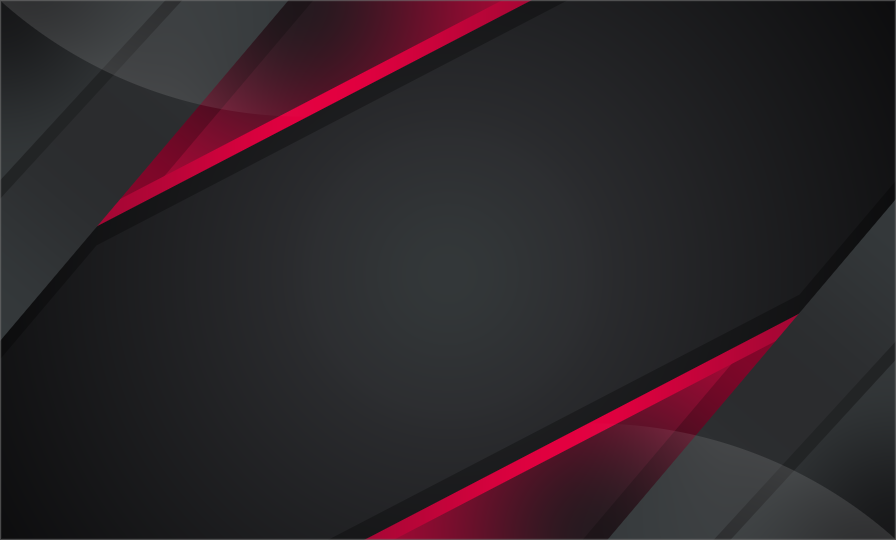
Reproduce this background procedurally as a WebGL 1 fragment shader.

```glsl
precision highp float;
// Dark metallic backdrop with mirrored grey panels, crimson wedges and glassy arcs.
uniform vec2 u_resolution;

// Antialiased coverage of the region where the signed distance is negative.
float inside(float d) {
  return clamp(0.5 - d * u_resolution.y, 0.0, 1.0);
}

void main() {
  // Canvas heights from the centre, y pointing down.
  vec2 centred = (gl_FragCoord.xy - 0.5 * u_resolution) / u_resolution.y;
  centred.y = -centred.y;

  // Half-turn symmetry: fold the lower right half onto the upper left one.
  vec2 wedgeNormal = vec2(0.4615, 0.887);
  vec2 folded = dot(centred, wedgeNormal) > 0.0 ? -centred : centred;
  vec2 halfSize = 0.5 * vec2(u_resolution.x / u_resolution.y, 1.0);
  vec2 p = folded + halfSize;

  // Signed distances to the straight edges and the arc.
  float band = dot(p, vec2(0.763, 0.646)) - 0.408;
  float wedge = dot(p, wedgeNormal) - 0.4546;
  float panel = dot(p, vec2(0.737, 0.676)) - 0.249;
  float arc = length(p - vec2(0.563, -0.628)) - 0.844;

  // Radial backdrop glow.
  float r = length(centred - vec2(0.0, 0.008));
  vec3 color = mix(vec3(0.2, 0.217, 0.223), vec3(0.172, 0.176, 0.187), smoothstep(0.0, 0.32, r));
  color = mix(color, vec3(0.05, 0.05, 0.055), clamp((r - 0.25) / 0.72, 0.0, 1.0));

  // Shadow cast by the band and the wedge.
  color *= 1.0 - 0.3 * inside(min(band - 0.022, wedge - 0.031));

  // Crimson wedge, darkest at its upper inner corner.
  float glow = smoothstep(0.0, 0.48, length(p - vec2(0.54, 0.0)));
  vec3 crimson = mix(vec3(0.14, 0.1, 0.12), vec3(0.66, 0.03, 0.21), glow);
  crimson *= 1.0 - 0.22 * inside(band - 0.035);

  // Bright rim along the lower edge of the wedge.
  float rimGlow = 1.0 - smoothstep(0.0, 0.5, abs(p.x - 0.6));
  vec3 rim = mix(vec3(0.62, 0.03, 0.2), vec3(0.89, 0.0, 0.25), rimGlow);
  crimson = mix(crimson, rim, inside(-wedge - 0.025));
  color = mix(color, crimson, inside(wedge));

  // Grey diagonal band, lighter towards both ends.
  float along = dot(p - vec2(0.267, 0.316), vec2(0.646, -0.763));
  vec3 grey = mix(vec3(0.168, 0.174, 0.182), vec3(0.205, 0.222, 0.23), smoothstep(0.05, 0.4, abs(along)));
  color = mix(color, grey, inside(band));

  // Dark groove, then the corner panel.
  color = mix(color, vec3(0.135, 0.14, 0.146), inside(panel));
  vec3 corner = mix(vec3(0.09, 0.092, 0.098), vec3(0.2, 0.215, 0.222), smoothstep(0.0, 0.32, length(p)));
  color = mix(color, corner, inside(panel + 0.023));

  // Glassy sheen above the arc, fading upwards and to the right.
  float sheen = 0.13 * exp(arc * 4.5) * (1.0 - smoothstep(0.3, 0.62, p.x));
  color = mix(color, vec3(0.9), sheen * inside(arc) * inside(wedge));

  // Thin pale frame.
  vec2 border = halfSize - abs(centred);
  color = mix(color, vec3(0.45), 0.6 * inside(min(border.x, border.y) - 0.0022));

  gl_FragColor = vec4(color, 1.0);
}
```
